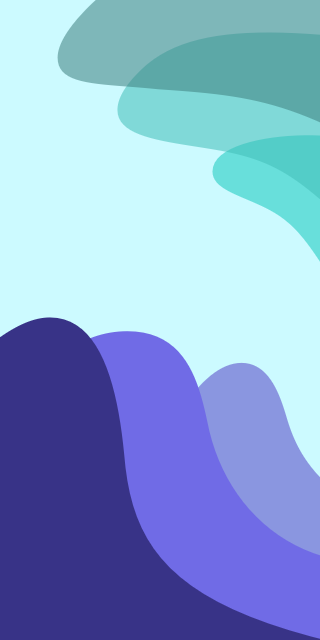
A Shadertoy shader for this background:

```glsl
#define SKY        vec3(0.80, 0.98, 1.00)
#define HILL_FRONT vec3(0.22, 0.20, 0.53)
#define HILL_MID   vec3(0.44, 0.42, 0.90)
#define HILL_BACK  vec3(0.54, 0.59, 0.88)
#define CLOUD_HIGH vec3(0.243, 0.50, 0.50)
#define CLOUD_MID  vec3(0.26, 0.745, 0.72)
#define CLOUD_LOW  vec3(0.087, 0.788, 0.744)
#define CLOUD_ALPHA 0.55
#define CURVE_STEPS 20

// Outline traced around a query point: pen position, distance, fill parity
struct Path {
    vec2 pen;
    float dist;
    bool inside;
};

Path moveTo(vec2 start) {
    return Path(start, 1e3, false);
}

// Straight edge; parity flips when the edge lies above the point
void lineTo(vec2 p, vec2 end, inout Path path) {
    vec2 edge = end - path.pen;
    vec2 rel = p - path.pen;
    float along = clamp(dot(rel, edge) / max(dot(edge, edge), 1e-9), 0.0, 1.0);
    path.dist = min(path.dist, length(rel - edge * along));
    if ((path.pen.x > p.x) != (end.x > p.x) && rel.y < edge.y * rel.x / edge.x)
        path.inside = !path.inside;
    path.pen = end;
}

// Cubic Bezier, flattened into short edges
void curveTo(vec2 p, vec2 c1, vec2 c2, vec2 end, inout Path path) {
    vec2 start = path.pen;
    for (int i = 1; i <= CURVE_STEPS; i++) {
        float t = float(i) / float(CURVE_STEPS);
        float s = 1.0 - t;
        vec2 q = s * s * s * start + 3.0 * s * t * (s * c1 + t * c2) + t * t * t * end;
        lineTo(p, q, path);
    }
}

// Blend a filled path over the colour with an edge one pixel wide
void fill(inout vec3 color, Path path, vec3 ink, float alpha, float pixel) {
    float signedDist = path.inside ? -path.dist : path.dist;
    color = mix(color, ink, alpha * clamp(0.5 - signedDist / pixel, 0.0, 1.0));
}

void mainImage(out vec4 fragColor, in vec2 fragCoord) {
    // Canvas spans 0..1 across and 0..2 upward
    vec2 p = fragCoord / iResolution.xy * vec2(1.0, 2.0);
    float pixel = 1.0 / iResolution.x;
    vec3 color = SKY;

    // Translucent clouds, lowest first
    Path low = moveTo(vec2(1.042, 1.573));
    curveTo(p, vec2(0.911, 1.589), vec2(0.664, 1.563), vec2(0.664, 1.464), low);
    curveTo(p, vec2(0.664, 1.398), vec2(0.784, 1.385), vec2(0.872, 1.326), low);
    curveTo(p, vec2(0.938, 1.281), vec2(0.977, 1.219), vec2(1.047, 1.109), low);
    fill(color, low, CLOUD_LOW, CLOUD_ALPHA, pixel);

    Path mid = moveTo(vec2(1.042, 1.888));
    curveTo(p, vec2(0.755, 1.914), vec2(0.560, 1.896), vec2(0.443, 1.784), mid);
    curveTo(p, vec2(0.391, 1.734), vec2(0.367, 1.693), vec2(0.367, 1.656), mid);
    curveTo(p, vec2(0.367, 1.565), vec2(0.534, 1.557), vec2(0.690, 1.529), mid);
    curveTo(p, vec2(0.846, 1.500), vec2(0.917, 1.453), vec2(1.047, 1.336), mid);
    fill(color, mid, CLOUD_MID, CLOUD_ALPHA, pixel);

    Path high = moveTo(vec2(1.068, 2.156));
    curveTo(p, vec2(0.781, 2.156), vec2(0.469, 2.156), vec2(0.299, 2.000), high);
    curveTo(p, vec2(0.229, 1.935), vec2(0.180, 1.870), vec2(0.180, 1.820), high);
    curveTo(p, vec2(0.180, 1.729), vec2(0.313, 1.740), vec2(0.495, 1.721), high);
    curveTo(p, vec2(0.716, 1.706), vec2(0.846, 1.693), vec2(1.047, 1.596), high);
    fill(color, high, CLOUD_HIGH, CLOUD_ALPHA, pixel);

    // Opaque hills, back to front
    Path back = moveTo(vec2(0.521, 0.646));
    curveTo(p, vec2(0.594, 0.776), vec2(0.672, 0.866), vec2(0.755, 0.866), back);
    curveTo(p, vec2(0.846, 0.866), vec2(0.878, 0.755), vec2(0.898, 0.688), back);
    curveTo(p, vec2(0.924, 0.602), vec2(0.964, 0.536), vec2(1.042, 0.469), back);
    fill(color, back, HILL_BACK, 1.0, pixel);

    Path middle = moveTo(vec2(0.156, 0.854));
    curveTo(p, vec2(0.221, 0.927), vec2(0.307, 0.965), vec2(0.398, 0.965), middle);
    curveTo(p, vec2(0.578, 0.965), vec2(0.620, 0.813), vec2(0.648, 0.682), middle);
    curveTo(p, vec2(0.688, 0.474), vec2(0.828, 0.302), vec2(1.042, 0.253), middle);
    fill(color, middle, HILL_MID, 1.0, pixel);

    Path front = moveTo(vec2(-0.052, 0.906));
    curveTo(p, vec2(0.026, 0.971), vec2(0.094, 1.008), vec2(0.156, 1.008), front);
    curveTo(p, vec2(0.313, 1.008), vec2(0.367, 0.797), vec2(0.388, 0.581), front);
    curveTo(p, vec2(0.411, 0.294), vec2(0.529, 0.115), vec2(1.047, -0.008), front);
    fill(color, front, HILL_FRONT, 1.0, pixel);

    fragColor = vec4(color, 1.0);
}
```
